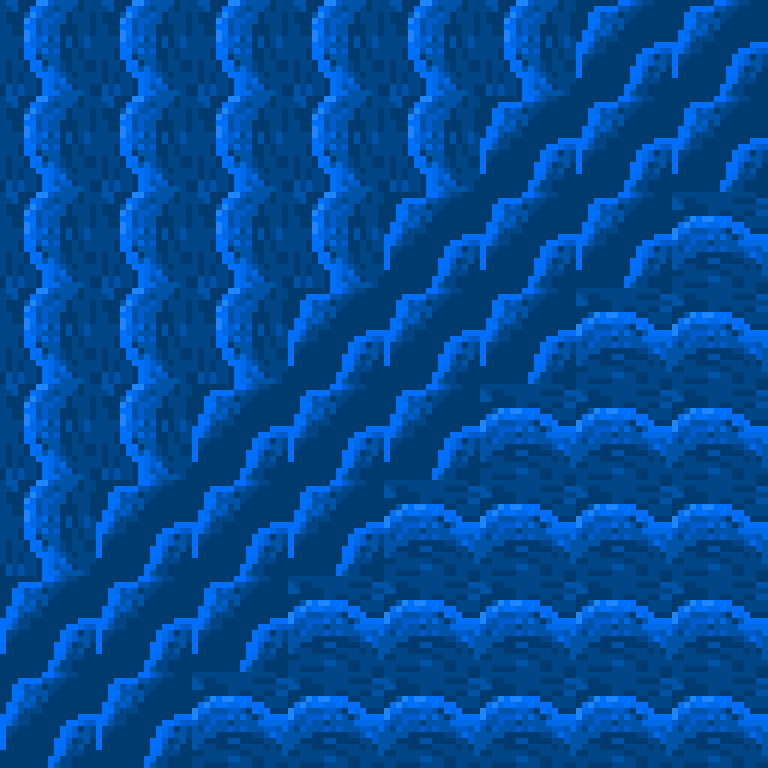
Give the GLSL for this pattern, as a WebGL 2 fragment shader.

```glsl
#version 300 es
precision highp float;
// Blocky blue wave crests: upright columns, diagonal ripples and level rows on a tile grid.

uniform vec2 u_resolution;
out vec4 fragColor;

const float TILES = 8.0;            // tiles along each side
const float CELLS = 16.0;           // cells along each tile side
const float FIRST_DIAGONAL = 6.0;   // column + row where the ripples begin
const float LAST_DIAGONAL = 8.0;    // column + row where they end
const float CREST_START = 4.0;      // foremost cell of a straight crest
const float UPPER_REACH = 12.0;     // lower-right limit of the first ripple
const float LOWER_REACH = 26.0;     // lower-right limit of the second ripple
const int SAMPLES = 2;              // antialiasing samples per axis

const int DEEP = 0, DUSK = 1, MID = 2, BLUE = 3, VIVID = 4, BRIGHT = 5, FOAM = 6;
const vec3 PALETTE[7] = vec3[7](
    vec3(0.00, 0.232, 0.435), vec3(0.00, 0.272, 0.52), vec3(0.00, 0.33, 0.66),
    vec3(0.00, 0.36, 0.80), vec3(0.00, 0.41, 0.90), vec3(0.00, 0.44, 0.99),
    vec3(0.12, 0.52, 0.99));

float hash(vec2 p) {
    vec3 q = fract(vec3(p.xyx) * 0.1031 + 0.37);
    q += dot(q, q.yzx + 33.33);
    return fract((q.x + q.y) * q.z);
}

// Streaked water around the straight crests
int waterShade(vec2 p) {
    float grain = hash(vec2(p.x, floor(p.y * 0.5)) + 41.0);
    float seam = smoothstep(5.0, 7.5, abs(p.y - 7.5));
    bool hollow = p.x > 9.0 && p.x < 13.0 && abs(p.y - 8.0) < 4.5;
    float deepShare = hollow ? 0.65 : 0.34;
    if (grain < deepShare) return DEEP;
    return grain < 0.93 - 0.17 * seam ? DUSK : MID;
}

// One scalloped crest running down the tile, lit from the left
int crestShade(vec2 p) {
    float bow = p.y - 6.0;
    float depth = p.x - CREST_START - min(3.0, floor(0.07 * bow * bow));
    float swell = (p.y - 7.5) / 7.5;
    float reach = 9.0 + 3.2 * swell * swell;
    float grain = hash(p + 7.0);
    if (depth < 0.0 || p.x > reach) return waterShade(p);
    if (depth < 1.0) return p.y < 10.0 && grain < 0.75 ? FOAM : BRIGHT;
    if (depth < 2.0) {
        if (p.y < 4.0 && grain < 0.6) return FOAM;
        return grain < 0.5 ? BRIGHT : VIVID;
    }
    if (depth < 4.0) {
        if (grain < 0.1 && p.y > 5.0) return DEEP;
        return grain < 0.55 ? BLUE : (grain < 0.72 ? VIVID : MID);
    }
    return grain < 0.22 ? BLUE : (grain < 0.88 ? MID : DUSK);
}

// Left edges of the two ripple steps in a diagonal tile
float upperEdge(float y) {
    return y < 1.0 ? 7.0 : max(0.0, floor(3.55 - 0.38 * y));
}

float lowerEdge(float y) {
    return y < 7.0 ? CELLS : 8.0 + floor(5.0 * exp2(-0.45 * (y - 7.0)) + 0.3);
}

// Ripple shading from its lit edge to its shadowed lower right
int rippleShade(vec2 p, float edge, float edgeAbove, float reach) {
    float depth = p.x - edge;
    float remaining = reach - p.x - p.y;
    if (depth < 0.0 || remaining < 0.0) return DEEP;
    float grain = hash(p + 19.0);
    if (depth < 1.0 || p.x < edgeAbove) return BRIGHT;
    if (remaining < 1.0) return grain < 0.5 ? DEEP : DUSK;
    if (remaining < 3.0) return grain < 0.65 ? DUSK : MID;
    if (depth < 2.0) return grain < 0.55 ? BRIGHT : VIVID;
    if (grain < 0.08) return DEEP;
    if (remaining < 5.0) return grain < 0.7 ? MID : BLUE;
    return grain < 0.3 ? MID : (grain < 0.7 ? BLUE : VIVID);
}

int diagonalShade(vec2 p) {
    int upper = rippleShade(p, upperEdge(p.y), upperEdge(p.y - 1.0), UPPER_REACH);
    int lower = rippleShade(p, lowerEdge(p.y), lowerEdge(p.y - 1.0), LOWER_REACH);
    return max(upper, lower);
}

// Choose the tile kind by its anti-diagonal
vec3 pattern(vec2 uv) {
    vec2 grid = vec2(uv.x, 1.0 - uv.y) * TILES;
    vec2 tile = floor(grid);
    vec2 cell = floor(fract(grid) * CELLS);
    float diagonal = tile.x + tile.y;
    if (diagonal < FIRST_DIAGONAL) return PALETTE[crestShade(cell)];
    if (diagonal > LAST_DIAGONAL) return PALETTE[crestShade(cell.yx)];
    return PALETTE[diagonalShade(cell)];
}

void main() {
    vec3 color = vec3(0.0);
    for (int j = 0; j < SAMPLES; j++) {
        for (int i = 0; i < SAMPLES; i++) {
            vec2 offset = (vec2(i, j) + 0.5) / float(SAMPLES) - 0.5;
            color += pattern((gl_FragCoord.xy + offset) / u_resolution);
        }
    }
    fragColor = vec4(color / float(SAMPLES * SAMPLES), 1.0);
}
```
